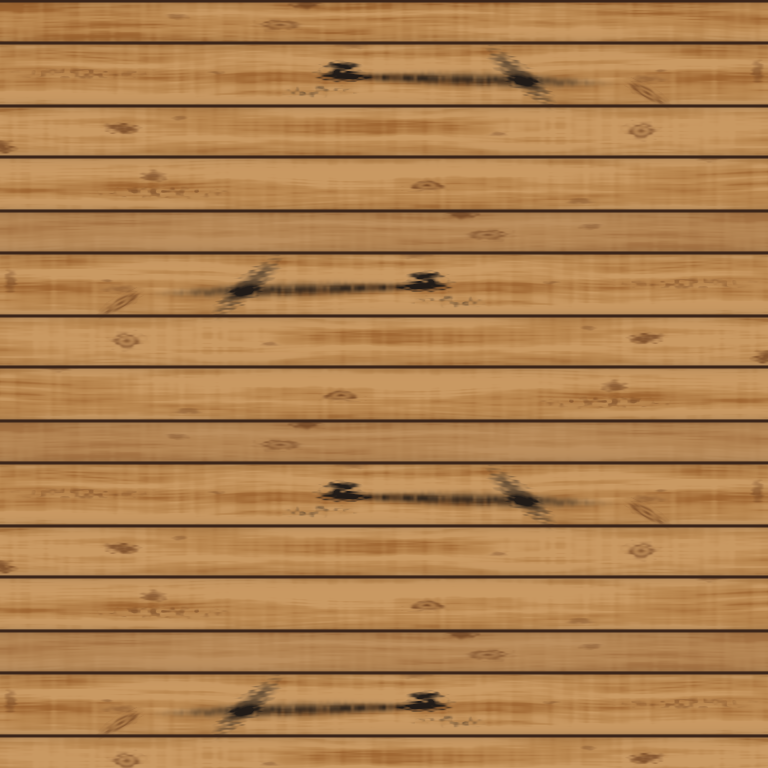
Give the GLSL for this texture, as a WebGL 2 fragment shader.

```glsl
#version 300 es
precision highp float;
// Horizontal wooden boards: a group of four boards of unequal height repeats
// down the canvas, and every other group is mirrored left to right.
// Stretched value noise makes the grain; soft ellipses make knots and stains.

#define PERIOD 27.34      // height of a four-board group, percent of canvas
#define TOP_OFFSET 0.13   // first gap below the top edge
#define GAP 0.20          // half thickness of the dark gaps
#define GRAIN 1.25        // contrast of the wood grain
#define FLECKS 9          // small random marks per group
#define LIGHT vec3(0.79, 0.60, 0.385)
#define MID vec3(0.73, 0.53, 0.31)
#define DARK vec3(0.62, 0.395, 0.19)
#define GREYED vec3(0.68, 0.51, 0.34)
#define KNOT vec3(0.40, 0.22, 0.10)
#define STAIN vec3(0.10, 0.085, 0.08)
#define GAP_COLOR vec3(0.23, 0.145, 0.10)

uniform vec2 u_resolution;
out vec4 fragColor;

float hash(vec2 p) {
  return fract(sin(dot(p, vec2(127.1, 311.7))) * 43758.5453);
}

float noise(vec2 p) {
  vec2 i = floor(p), f = fract(p);
  f = f * f * (3.0 - 2.0 * f);
  return mix(mix(hash(i), hash(i + vec2(1, 0)), f.x),
             mix(hash(i + vec2(0, 1)), hash(i + vec2(1, 1)), f.x), f.y);
}

// Soft ellipse with ragged edges
float blob(vec2 p, vec2 center, vec2 radius) {
  float ragged = noise(p * vec2(1.3, 4.0)) - 0.5;
  float d = length((p - center) / radius) + 0.7 * ragged;
  return 1.0 - smoothstep(0.25, 1.25, d);
}

// Ellipse with growth rings inside
float knot(vec2 p, vec2 center, vec2 radius) {
  float d = length((p - center) / radius);
  return blob(p, center, radius) * (0.68 + 0.32 * cos(d * 9.0));
}

// Row of faint short ticks
float ticks(vec2 p, vec2 center, float halfLength) {
  float tooth = smoothstep(0.35, 0.75, noise(p * vec2(1.6, 2.5)));
  return blob(p, center, vec2(halfLength, 0.7)) * tooth;
}

// Long grain, fine fibres and faint cross-cut saw marks
float grain(vec2 p, float board) {
  vec2 q = p + vec2(board * 37.0, board * 11.0);
  q.y += 0.7 * (noise(q * vec2(0.07, 0.25)) - 0.5);
  float bands = noise(q * vec2(0.025, 0.42));
  float streaks = noise(q * vec2(0.07, 1.3) + 19.0);
  float fibres = noise(q * vec2(0.3, 4.5) + 53.0);
  float saw = noise(q * vec2(1.5, 0.18) + 71.0);
  return 0.42 * bands + 0.33 * streaks + 0.15 * fibres + 0.10 * saw;
}

// Brown knots; the hand-placed few are the large ones
float knots(vec2 p) {
  float k = 0.75 * knot(p, vec2(36.5, 3.1), vec2(2.9, 0.75));
  k += 0.75 * blob(p, vec2(40.0, 0.55), vec2(2.2, 0.6));
  k += 0.85 * blob(p, vec2(15.9, 16.6), vec2(2.1, 0.8));
  k += 0.8 * blob(p, vec2(0.2, 19.1), vec2(1.7, 0.9));
  k += 0.7 * knot(p, vec2(83.5, 16.9), vec2(2.0, 1.2));
  k += 0.7 * blob(p, vec2(20.0, 22.8), vec2(1.7, 0.7));
  vec2 bent = p - vec2(0.0, 0.07 * abs(p.x - 55.6));
  k += 0.9 * knot(bent + vec2(0.0, 0.3), vec2(55.6, 24.3), vec2(2.5, 0.75));
  vec2 tilted = p - vec2(0.0, 0.5 * (p.x - 84.3));
  k += 0.75 * knot(tilted, vec2(84.3, 12.0), vec2(2.6, 0.9));
  k += 0.5 * blob(p, vec2(98.6, 9.3), vec2(0.8, 1.6));
  k += 0.45 * ticks(p, vec2(10.5, 9.4), 8.0);
  k += 0.6 * ticks(p, vec2(21.0, 24.9), 8.0);
  for (int i = 0; i < FLECKS; i++) {
    float s = float(i) + 3.0;
    vec2 center = vec2(100.0 * hash(vec2(s, 1.0)), PERIOD * hash(vec2(s, 2.0)));
    vec2 radius = vec2(0.8, 0.25) + vec2(1.8, 0.3) * hash(vec2(s, 3.0));
    k += 0.4 * blob(p, center, radius);
  }
  return min(k, 1.0);
}

// Black burn and the toothed streak trailing from it
float stains(vec2 p) {
  float s = blob(p, vec2(44.6, 8.5), vec2(2.2, 0.65));
  s += blob(p, vec2(44.5, 9.7), vec2(3.2, 0.75));
  float along = clamp((p.x - 44.0) / 38.0, 0.0, 1.0);
  float across = (p.y - mix(9.8, 10.8, along)) / (0.3 + 0.45 * sin(along * 3.14));
  float tooth = 0.5 + 0.5 * noise(vec2(p.x * 2.2, p.y));
  float ends = smoothstep(0.0, 0.06, along) * (1.0 - smoothstep(0.6, 1.0, along));
  s += 0.85 * ends * tooth * exp(-across * across);
  vec2 leaning = p - vec2(0.95 * (p.y - 9.9), 0.0);
  s += 0.55 * blob(leaning, vec2(67.8, 9.9), vec2(2.0, 3.3));
  s += 0.4 * ticks(p, vec2(41.0, 11.7), 4.5);
  return min(s, 0.95);
}

void main() {
  vec2 uv = gl_FragCoord.xy / u_resolution;
  float down = 100.0 * (1.0 - uv.y) - TOP_OFFSET;
  float group = floor(down / PERIOD);
  bool mirrored = mod(group, 2.0) > 0.5;
  vec2 p = vec2(100.0 * (mirrored ? 1.0 - uv.x : uv.x), mod(down, PERIOD));

  // Which board, and how far to its nearest edge
  vec4 tops = PERIOD * vec4(0.0, 0.2, 0.5, 0.743);
  float board = dot(step(tops.yzw, vec3(p.y)), vec3(1.0));
  vec4 toTop = abs(p.y - tops);
  float edge = min(min(min(toTop.x, toTop.y), min(toTop.z, toTop.w)), PERIOD - p.y);

  // Wood, warmer toward one end of the first and last boards
  float tone = 0.53 + GRAIN * (grain(p, board) - 0.5);
  tone += 0.05 * (noise(vec2(uv.x * 3.0, group + board * 7.0)) - 0.5);
  float outer = step(board, 0.5) + step(2.5, board);
  tone -= 0.13 * outer * smoothstep(65.0, 100.0, p.x);
  vec3 color = mix(DARK, MID, smoothstep(0.15, 0.50, tone));
  color = mix(color, LIGHT, smoothstep(0.45, 0.72, tone));
  color = mix(color, GREYED, 0.45 * step(board, 0.5) * step(0.5, group));

  // Marks, then soft shade and gap at the board edges
  color = mix(color, KNOT, 0.8 * knots(p));
  color = mix(color, STAIN, stains(p));
  color *= 1.0 - 0.16 * exp(-edge * 2.2);
  float px = 100.0 / u_resolution.y;
  color = mix(color, GAP_COLOR, 1.0 - smoothstep(GAP - px, GAP + px, edge));
  fragColor = vec4(color, 1.0);
}
```
